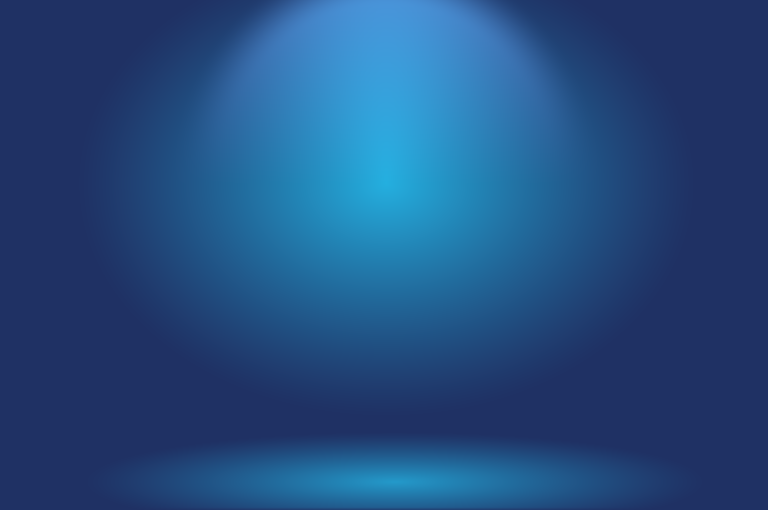
This background is drawn by a Shadertoy shader. Its source:

```glsl
// A deep blue studio backdrop: a soft oval glow, a dome-shaped spotlight
// entering from above, and a flattened pool of light on the floor.
// Each light is an elliptical distance passed through a falloff curve.

const vec3 NAVY   = vec3(0.122, 0.192, 0.392);
const vec3 CYAN   = vec3(0.141, 0.686, 0.875);
const vec3 VIOLET_TINT = vec3(0.15, 0.01, 0.09);

// Positions and radii are fractions of the canvas.
const vec2 GLOW_CENTER  = vec2(0.503, 0.640);
const vec2 GLOW_RADIUS  = vec2(0.404, 0.459);
const vec2 BEAM_RADIUS  = vec2(0.404, 1.760);
const vec2 DOME_RADIUS  = vec2(0.260, 0.420);
const vec2 FLOOR_CENTER = vec2(0.514, 0.055);
const vec2 FLOOR_RADIUS = vec2(0.405, 0.098);

const float FALLOFF        = 1.2;
const float DOME_INNER     = 0.83;
const float DOME_OUTER     = 1.09;
const float FLOOR_STRENGTH = 0.83;
const float RIM_HEIGHT     = 0.006;
const float RIM_SHADE      = 0.45;

// Light from an ellipse: 1 at its center, 0 at its rim.
float ellipseLight(vec2 offset, vec2 radius) {
    return pow(max(1.0 - length(offset / radius), 0.0), FALLOFF);
}

void mainImage(out vec4 fragColor, in vec2 fragCoord) {
    vec2 uv = fragCoord / iResolution.xy;
    vec2 offset = uv - GLOW_CENTER;

    // Wide glow, stretched upward inside the spotlight dome
    float above = step(0.0, offset.y);
    float dome = above * (1.0 - smoothstep(DOME_INNER, DOME_OUTER,
                                           length(offset / DOME_RADIUS)));
    float glow = mix(ellipseLight(offset, GLOW_RADIUS),
                     ellipseLight(offset, BEAM_RADIUS), dome);

    // Floor pool, fading along the bottom rim
    float pool = FLOOR_STRENGTH * ellipseLight(uv - FLOOR_CENTER, FLOOR_RADIUS);
    pool *= mix(RIM_SHADE, 1.0, smoothstep(0.0, RIM_HEIGHT, uv.y));

    // Combine the lights, with a violet tint toward the top of the beam
    vec3 color = mix(NAVY, CYAN, clamp(glow + pool, 0.0, 1.0));
    float height = clamp(offset.y / (1.0 - GLOW_CENTER.y), 0.0, 1.0);
    color += VIOLET_TINT * dome * height;

    fragColor = vec4(color, 1.0);
}
```
